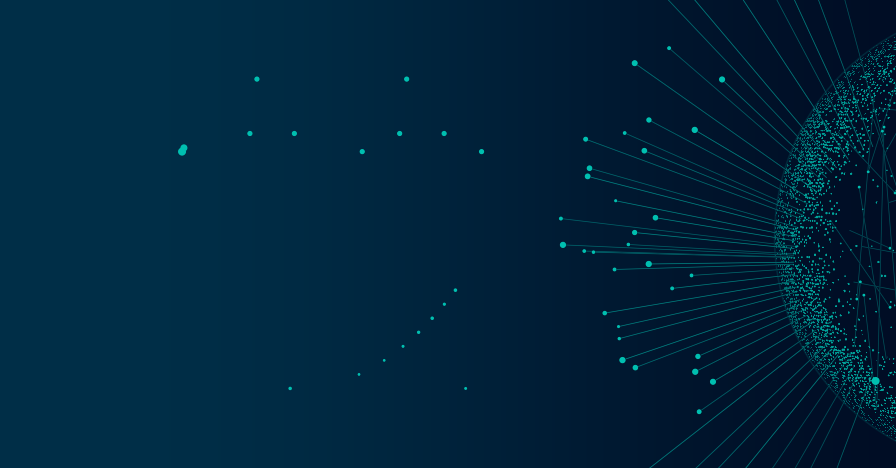
A WebGL 2 fragment shader for this background:

```glsl
#version 300 es
precision highp float;

uniform vec2 u_resolution;
out vec4 fragColor;

#define GLOBE_CENTER vec2(2.15, 0.493)
#define GLOBE_RADIUS 0.495
#define RAY_FOCUS vec2(1.955, 0.443)
#define RAY_COUNT 46
#define CHORD_COUNT 22
#define SPECK_GRID 62.0
#define LINE_WIDTH 0.0010
#define TEAL vec3(0.0, 0.75, 0.69)
#define NAVY_LEFT vec3(0.0, 0.18, 0.278)
#define NAVY_RIGHT vec3(0.0, 0.048, 0.14)

const float PI = 3.14159265;

float hash(vec2 p) {
    vec3 q = fract(vec3(p.xyx) * 0.1031);
    q += dot(q, q.yzx + 33.33);
    return fract((q.x + q.y) * q.z);
}

float noise(vec2 p) {
    vec2 i = floor(p), f = fract(p);
    f = f * f * (3.0 - 2.0 * f);
    vec2 e = vec2(0.0, 1.0);
    return mix(mix(hash(i), hash(i + e.yx), f.x),
               mix(hash(i + e.xy), hash(i + e.yy), f.x), f.y);
}

float disc(vec2 p, vec2 center, float radius, float px) {
    return 1.0 - smoothstep(-0.6 * px, 0.6 * px, length(p - center) - radius);
}

float segment(vec2 p, vec2 a, vec2 b, float px) {
    vec2 ab = b - a;
    float d = length(p - a - ab * clamp(dot(p - a, ab) / dot(ab, ab), 0.0, 1.0));
    float coverage = min(1.0, 2.0 * LINE_WIDTH / px);
    return coverage * (1.0 - smoothstep(0.0, max(px, LINE_WIDTH), d));
}

// Rays fan out from the globe; the middle ones end in a dot
float rays(vec2 p, float px) {
    float glow = 0.0;
    for (int i = 0; i < RAY_COUNT; i++) {
        float k = float(i);
        float h = hash(vec2(k, 7.0)), s = hash(vec2(k, 19.0));
        float t = 2.0 * (k + h) / float(RAY_COUNT) - 1.0;
        float angle = 0.04 + 1.3 * t * sqrt(abs(t));
        bool dotted = angle > -0.66 && angle < 0.76;
        float reach = 0.78 - 0.25 * s * s - 0.09 * step(angle, 0.0);
        reach -= 0.6 * max(0.0, -angle - 0.42) + 0.4 * max(0.0, angle - 0.5);
        reach = dotted ? reach : 1.4;
        vec2 dir = vec2(-cos(angle), sin(angle));
        vec2 tip = RAY_FOCUS + dir * reach;
        float fade = 0.3 + 0.25 * hash(vec2(k, 43.0));
        glow = max(glow, fade * segment(p, RAY_FOCUS + dir * 0.26, tip, px));
        float size = 0.0032 + 0.0036 * hash(vec2(k, 31.0));
        glow = max(glow, disc(p, tip, size, px));
    }
    return glow;
}

// Two loose chains of dots on the left
float driftingDots(vec2 p, float px) {
    float glow = disc(p, vec2(0.393, 0.684), 0.0075, px);
    for (int i = 0; i < 9; i++) {
        float k = float(i);
        float wave = 0.5 - 0.5 * cos(k * PI * 0.5);
        float shift = 0.065 * step(mod(k, 4.0), 1.5) * step(0.5, mod(k, 8.0));
        vec2 upper = vec2(0.389 + 0.08 * k + shift, 0.676 + 0.155 * wave * wave);
        vec2 lower = vec2(0.62 + 0.375 * pow(k / 8.0, 0.45), 0.17 + 0.03 * mod(k, 8.0));
        glow = max(glow, disc(p, upper, i == 0 ? 0.0085 : 0.0055, px));
        glow = max(glow, disc(p, lower, 0.0025 + 0.0016 * hash(vec2(k, 3.0)), px));
    }
    return glow;
}

// Specks on a sphere, crowded near its rim
float globeSpecks(vec2 q, float px) {
    float z = sqrt(max(0.0, 1.0 - dot(q, q)));
    vec2 cell = floor(vec2(atan(q.x, z), asin(clamp(q.y, -1.0, 1.0))) * SPECK_GRID);
    vec2 jitter = 0.15 + 0.7 * vec2(hash(cell + 105.0), hash(cell + 171.0));
    vec2 lonLat = (cell + jitter) / SPECK_GRID;
    vec2 center = vec2(sin(lonLat.x) * cos(lonLat.y), sin(lonLat.y));
    float density = mix(0.72, 0.04, smoothstep(0.5, 0.76, z));
    density *= 0.3 + 0.8 * smoothstep(0.25, 0.65, noise(cell * 0.17 + 40.0));
    density *= 1.0 - 0.45 * smoothstep(0.4, 0.75, abs(q.y));
    float size = 0.0014 + 0.0013 * hash(cell + 113.0);
    float speck = disc(q * GLOBE_RADIUS, center * GLOBE_RADIUS, size, px);
    float strength = 0.5 + 0.35 * smoothstep(0.1, 0.5, z);
    return strength * speck * step(hash(cell + 129.0), density);
}

// Fine web of links inside the globe
float globeWeb(vec2 p, float px) {
    float glow = 0.0;
    for (int i = 0; i < CHORD_COUNT; i++) {
        float k = float(i);
        vec2 a = vec2(1.74 + 0.2 * hash(vec2(k, 2.0)), 0.12 + 0.74 * hash(vec2(k, 4.0)));
        vec2 b = vec2(1.82 + 0.16 * hash(vec2(k, 6.0)), 0.3 + 0.5 * hash(vec2(k, 8.0)));
        glow = max(glow, 0.3 * segment(p, a, b, px));
        glow = max(glow, disc(p, b, 0.003, px));
    }
    return max(glow, disc(p, vec2(1.871, 0.186), 0.0085, px));
}

void main() {
    float px = 1.0 / u_resolution.y;
    vec2 p = gl_FragCoord.xy * px;
    float across = gl_FragCoord.x / u_resolution.x;
    vec3 color = mix(NAVY_LEFT, NAVY_RIGHT, smoothstep(0.13, 1.08, across));

    vec2 q = (p - GLOBE_CENTER) / GLOBE_RADIUS;
    float rim = (length(q) - 1.0) * GLOBE_RADIUS;
    float inside = 1.0 - smoothstep(-px, px, rim);
    float glow = max(rays(p, px), driftingDots(p, px));
    glow = max(glow, inside * max(globeSpecks(q, px), globeWeb(p, px)));
    glow = max(glow, 0.15 * (1.0 - smoothstep(0.0, 1.5 * px, abs(rim))));
    fragColor = vec4(mix(color, TEAL, glow), 1.0);
}
```
